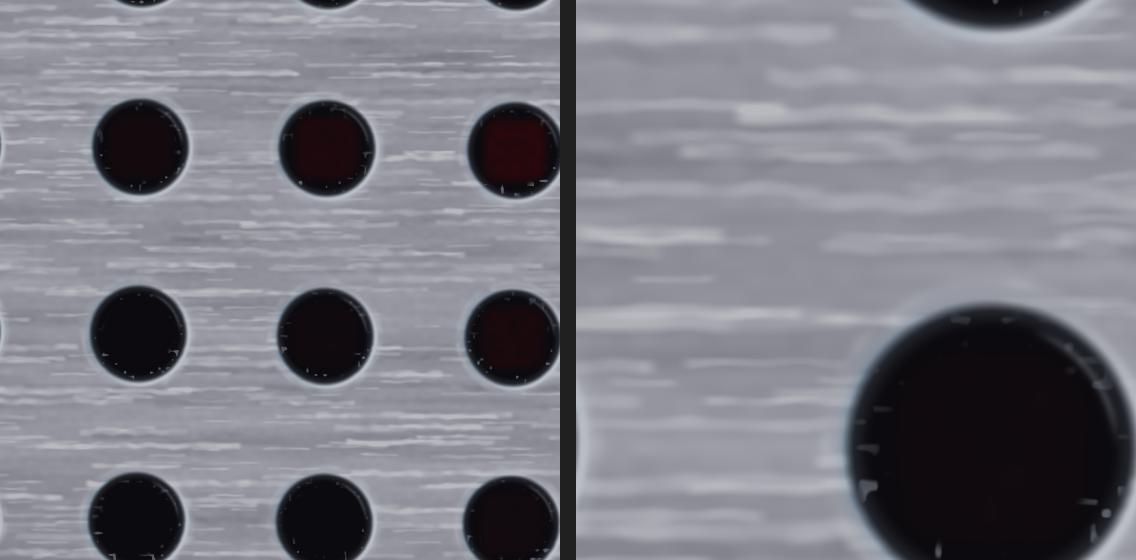
Left, the full canvas; right, a detail of the centre.
A Shadertoy shader for this pattern:

```glsl
const float PITCH = 0.3345;               // spacing between hole centres
const float RADIUS = 0.0855;
const float TILT = 0.009;                 // slight rotation of the grid
const vec2 GRID_ORIGIN = vec2(0.582, 0.401);
const float EDGE_SOFTNESS = 0.0045;
const float CENTRE_JITTER = 0.003;

const vec3 METAL = vec3(0.565, 0.568, 0.605);
const vec3 SCRATCH = vec3(0.72, 0.72, 0.745);
const vec3 LIP = vec3(0.73, 0.75, 0.78);
const vec3 WALL = vec3(0.17, 0.19, 0.22);
const vec3 VOID_DARK = vec3(0.045, 0.04, 0.055);
const vec3 VOID_RED = vec3(0.17, 0.03, 0.045);
const vec3 GLINT = vec3(0.42, 0.44, 0.48);

float hash(vec2 p) {
    return fract(sin(dot(p, vec2(127.1, 311.7))) * 43758.5453);
}

float noise(vec2 p) {
    vec2 i = floor(p), f = fract(p);
    f = f * f * (3.0 - 2.0 * f);
    return mix(mix(hash(i), hash(i + vec2(1, 0)), f.x),
               mix(hash(i + vec2(0, 1)), hash(i + vec2(1, 1)), f.x), f.y);
}

// Broken horizontal strokes: one random segment per cell of a staggered grid
float scratches(vec2 p, float rows, float span, float density, float seed) {
    float y = p.y * rows + 0.25 * (noise(vec2(p.x * 45.0, p.y * rows) + seed) - 0.5);
    float row = floor(y);
    float x = p.x / span + 9.0 * hash(vec2(row, seed));
    vec2 id = vec2(floor(x), row) + seed;
    float along = fract(x);

    float centre = mix(0.35, 0.65, hash(id + 3.7));
    float stroke = 1.0 - smoothstep(0.04, 0.34, abs(fract(y) - centre));
    float start = 0.35 * hash(id + 11.3);
    float stop = 1.0 - 0.35 * hash(id + 23.9);
    float fade = 0.012 / span;
    float ends = smoothstep(start, start + fade, along)
               * (1.0 - smoothstep(stop - fade, stop, along));

    float strength = hash(id);
    float grain = 0.45 + 0.75 * noise(vec2(p.x * 55.0, row * 7.0 + seed));
    return stroke * ends * grain * strength * step(1.0 - density, strength);
}

vec3 brushedMetal(vec2 p) {
    float bands = noise(vec2(p.x * 2.5, p.y * 24.0)) - 0.5;
    float fine = noise(vec2(p.x * 9.0, p.y * 95.0)) - 0.5;
    float mottle = noise(p * vec2(75.0, 110.0)) - 0.5;
    vec3 colour = METAL + 0.075 * bands + 0.055 * fine + 0.025 * mottle;

    float wear = 0.55 + 0.65 * noise(p * vec2(3.0, 7.0) + 5.0);
    float marks = scratches(p, 41.0, 0.48, 0.55, 2.0)
                + 0.8 * scratches(p, 57.0, 0.27, 0.45, 31.0)
                + 0.6 * scratches(p, 83.0, 0.13, 0.3, 67.0);
    colour = mix(colour, SCRATCH, clamp(marks * wear, 0.0, 1.0));
    return colour - 0.05 * scratches(p, 34.0, 0.4, 0.4, 90.0);
}

// Hole interior: tinted core, grey wall, glancing arc and specks
vec3 holeInterior(vec2 q, vec2 cell) {
    float r = length(q) / RADIUS;
    float tint = clamp(0.22 + 0.25 * cell.x + 0.35 * cell.y
                       + 0.15 * (hash(cell) - 0.5), 0.0, 1.0);
    vec2 box = abs(q) / RADIUS;
    float core = 1.0 - smoothstep(0.5, 0.78, pow(dot(box * box, box * box), 0.25));
    core *= 0.75 + 0.4 * noise(q * 70.0 + cell * 13.0);
    vec3 colour = mix(VOID_DARK, VOID_RED, tint * core);

    vec2 dir = q / max(length(q), 1e-4);
    colour = mix(colour, WALL, 0.75 * smoothstep(0.82, 1.0, r));
    float arc = exp(-pow((r - 0.87) / 0.035, 2.0));
    arc *= smoothstep(0.8, 0.98, dot(dir, vec2(0.8, 0.6)));
    float ring = smoothstep(0.68, 0.84, r) * (1.0 - smoothstep(0.92, 1.0, r));
    float specks = ring * smoothstep(0.74, 0.92, noise(q * 130.0 + cell * 29.0));
    specks *= 0.35 + 0.65 * smoothstep(0.1, -0.5, dir.y);
    return mix(colour, GLINT, clamp(0.4 * arc + 0.8 * specks, 0.0, 1.0));
}

void mainImage(out vec4 fragColor, in vec2 fragCoord) {
    float side = min(iResolution.x, iResolution.y);
    vec2 p = fragCoord / side;

    // Square grid of holes
    float c = cos(TILT), s = sin(TILT);
    vec2 g = mat2(c, s, -s, c) * (p - GRID_ORIGIN);
    vec2 cell = floor(g / PITCH + 0.5);
    vec2 jitter = vec2(hash(cell + 4.0), hash(cell + 8.0)) - 0.5;
    vec2 q = g - cell * PITCH - CENTRE_JITTER * jitter;
    float d = length(q) - RADIUS;
    vec2 dir = q / max(length(q), 1e-4);

    // Worn lip: bright crescent at lower right, faint halo all round
    vec3 colour = brushedMetal(p);
    float facing = smoothstep(-0.5, 1.0, dot(dir, vec2(0.75, -0.66)));
    float lip = exp(-pow((d - 0.0055) / 0.0045, 2.0)) * (0.2 + 0.75 * facing);
    float halo = exp(-pow((d - 0.013) / 0.005, 2.0));
    halo *= 0.45 * noise(q * 60.0 + cell * 7.0);
    colour = mix(colour, LIP, clamp(lip + halo, 0.0, 1.0));

    // Cool fringe on the left edge
    float fringe = exp(-pow(d / 0.006, 2.0)) * smoothstep(0.2, -0.9, dir.x);
    colour -= fringe * vec3(0.11, 0.05, 0.02);

    float soft = max(EDGE_SOFTNESS, 0.75 / side);
    float inside = 1.0 - smoothstep(-soft, soft, d);
    fragColor = vec4(mix(colour, holeInterior(q, cell), inside), 1.0);
}
```
